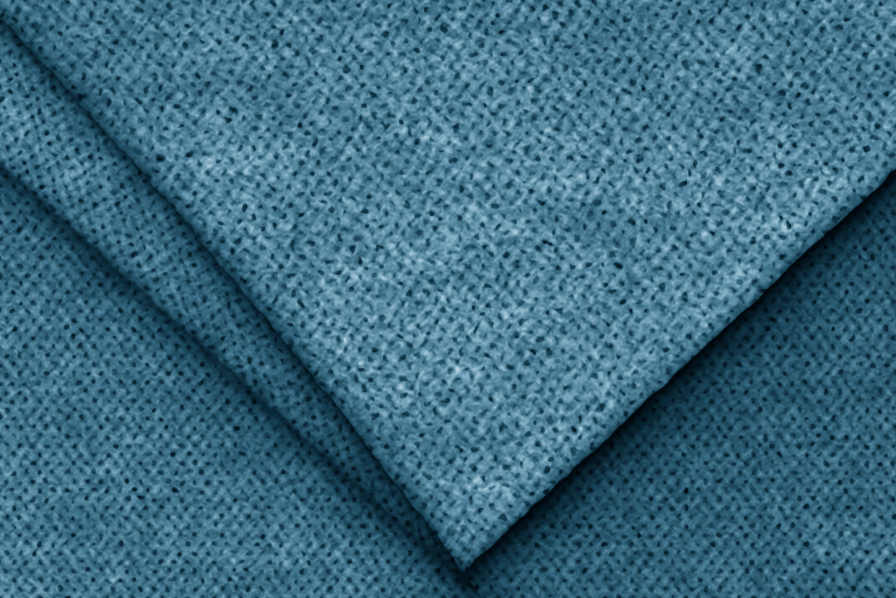
Reproduce this texture procedurally as a WebGL 1 fragment shader.

```glsl
precision highp float;
uniform vec2 u_resolution;

#define FLAP_PITCH vec2(0.0262, 0.0168)
#define BASE_PITCH vec2(0.0225, 0.0150)
#define FLAP_TONE 0.520
#define FOLD_TONE 0.445
#define BASE_TONE 0.465
#define HOLE_DEPTH 0.46
#define FIBRE_GAIN 0.75
#define MOTTLE_GAIN 0.25
#define PI 3.14159265

float hash(vec2 p) {
  vec3 q = fract(vec3(p.xyx) * 0.1031);
  q += dot(q, q.yzx + 33.33);
  return fract((q.x + q.y) * q.z);
}

float noise(vec2 p) {
  vec2 i = floor(p), f = fract(p);
  f = f * f * (3.0 - 2.0 * f);
  return mix(mix(hash(i), hash(i + vec2(1.0, 0.0)), f.x),
             mix(hash(i + vec2(0.0, 1.0)), hash(i + 1.0), f.x), f.y);
}

float fbm(vec2 p) {
  float sum = 0.0, gain = 0.5;
  for (int i = 0; i < 4; i++) {
    sum += gain * noise(p);
    p = p * 2.03 + 17.1;
    gain *= 0.5;
  }
  return sum;
}

vec2 rotate(vec2 p, float angle) {
  float c = cos(angle), s = sin(angle);
  return vec2(c * p.x - s * p.y, s * p.x + c * p.y);
}

// Brightness factor of staggered stitches with dark gaps between them
float weave(vec2 p, vec2 pitch, float wobble) {
  vec2 warp = vec2(noise(p * 42.0), noise(p * 42.0 + 41.0)) - 0.5;
  vec2 jitter = vec2(noise(p * 95.0 + 7.0), noise(p * 95.0 + 71.0)) - 0.5;
  vec2 q = (p + wobble * (warp + 0.7 * jitter)) / pitch + 40.0;
  float lattice = cos(2.0 * PI * q.x) * cos(PI * q.y);
  vec2 stitch = floor(vec2(2.0 * q.x, q.y) + 0.5);
  float rnd = hash(stitch);
  float fuzz = noise(p * 165.0 + 13.0);

  // Ragged gaps, wider than tall
  float gap = lattice - 0.16 * (1.0 - cos(2.0 * PI * q.y)) + 0.8 * (fuzz - 0.5);
  float hole = smoothstep(0.10, 1.0, gap) * (0.55 + 0.6 * rnd);

  // Fine yarn strands lean alternately from stitch to stitch
  float rising = noise(rotate(p, -0.55) * vec2(75.0, 190.0) + 90.0);
  float falling = noise(rotate(p, 0.40) * vec2(75.0, 190.0) + 30.0);
  float strand = mix(rising, falling, 0.5 + 0.5 * sin(2.0 * PI * q.x));
  float fibre = 0.65 * strand + 0.35 * noise(p * 230.0) - 0.5;
  float knot = smoothstep(0.1, 0.9, -lattice) * (rnd - 0.4);
  return 1.01 - 0.11 * lattice - HOLE_DEPTH * hole
       + FIBRE_GAIN * fibre + 0.28 * knot;
}

// Soft cloudy variation, stretched along the rows
float mottle(vec2 p) {
  return 1.0 + MOTTLE_GAIN * (fbm(p * vec2(5.0, 11.0) + 5.0) - 0.47)
             + MOTTLE_GAIN * (fbm(p * vec2(16.0, 26.0) + 60.0) - 0.47);
}

void main() {
  vec2 p = gl_FragCoord.xy / u_resolution.y;
  p.x *= 1.5 * u_resolution.y / u_resolution.x;
  float aa = 1.2 / u_resolution.y;

  // Signed distances, positive on the cloth side of each edge
  float ripple = 0.005 * (noise(p * 45.0) - 0.5);
  float leftEdge = 0.97 - 1.195 * p.x + 0.2 * p.x * (0.771 - p.x);
  float left = (p.y - leftEdge) * 0.641 + ripple;
  float right = (p.y - 0.049 - 0.929 * (p.x - 0.781)) * 0.733 + ripple;
  float fold = (p.y - 0.727 + 0.902 * p.x) * 0.743 + ripple;
  float flap = min(left, right);

  // Lower cloth with cast shadows on both sides
  float side = smoothstep(0.73, 0.82, p.x);
  float base = BASE_TONE * weave(p, BASE_PITCH, 0.005) * mottle(p);
  float leftGap = max(-fold, 0.0);
  float rightGap = max(-flap, 0.0);
  float leftShade = 0.60 * exp(-leftGap / 0.038) + 0.14 * exp(-leftGap / 0.15);
  float rightShade = 0.70 * exp(-rightGap / 0.045) + 0.28 * exp(-rightGap / 0.20);
  base *= 1.0 - mix(leftShade, rightShade, side);
  base *= 1.0 - 0.10 * smoothstep(0.6, 1.2, p.x);
  float tone = base;

  // Narrow fold under the flap, its lower border turning softly into shade
  float under = FOLD_TONE * weave(rotate(p, 0.32), BASE_PITCH, 0.007) * mottle(p + 3.0);
  under *= 1.0 - 0.74 * exp(-max(-left, 0.0) / 0.024);
  under *= 1.0 - 0.50 * exp(-max(fold, 0.0) / 0.016);
  under *= 1.12 - 0.34 * smoothstep(0.0, 0.75, p.x);
  tone = mix(tone, under, smoothstep(-0.006, 0.006, fold) * smoothstep(aa, -aa, left));

  // Upper flap with rounded, darkened borders and a pale rim
  float top = FLAP_TONE * weave(rotate(p, -0.10), FLAP_PITCH, 0.010) * mottle(p + 8.0);
  top *= 1.0 - 0.58 * exp(-max(left, 0.0) / 0.022);
  top *= 1.0 - 0.52 * exp(-max(right, 0.0) / 0.013);
  float rim = (right - 0.050) / 0.026;
  top *= 1.0 + 0.08 * exp(-rim * rim);
  top *= 1.0 - 0.09 * smoothstep(0.65, 1.0, p.y);
  tone = mix(tone, top, smoothstep(-aa, aa, flap));

  // Teal ramp from near black to pale blue
  tone = clamp(tone, 0.03, 0.85);
  gl_FragColor = vec4(pow(vec3(tone), vec3(1.72, 1.0, 0.87 - 0.24 * tone)), 1.0);
}
```
